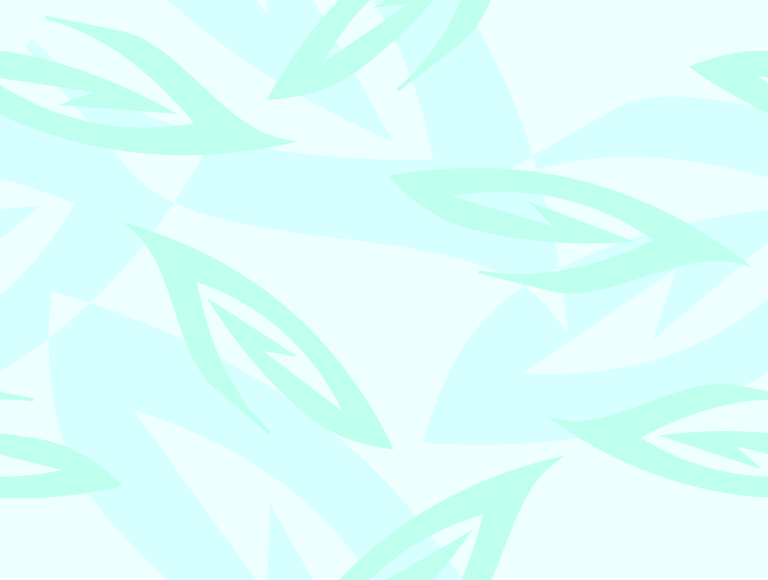
A Shadertoy shader for this background:

```glsl
// Pale mint spiral leaves drifting over larger icy-blue ones on a near-white ground.
// One leaf outline, bounded by parabolas, is scattered on a wrapping lattice;
// the large leaves cancel where they overlap, as in an even-odd fill.

mat2 rotation(float angle) {
    float c = cos(angle), s = sin(angle);
    return mat2(c, -s, s, c);
}

float square(float v) { return v * v; }

// Signed leaf field, positive inside; the tips lie at x = -1 and x = 1.
float leafField(vec2 q) {
    float x = q.x, y = q.y;

    // Upper blade, hollowed from below
    float crown = 0.22 * (1.0 - x * x);
    float hollow = 0.115 - 0.36 * square(x + 0.05);
    float leftCut = -0.165 + 0.66 * square(min(x + 0.5, 0.0));
    float belly = -0.39 * (1.0 - smoothstep(0.0, 0.95, x));
    float blade = min(crown - y, y - max(max(hollow, leftCut), belly));

    // Free arm sweeping back from the right tip
    float armTop = -0.39 + 0.43 * square(max(x + 0.47, 0.0));
    float arm = min(min(y - belly, armTop - y), min(crown - y, x + 0.4));

    // Inner curl, ending in a backward barb
    float curlBase = -0.165 + (x < -0.5 ? 0.66 : 0.19) * square(x + 0.5);
    float curlTop = -0.03 - 0.05 * (x + 0.65);
    float barb = min(0.04 - 0.125 * (x + 0.21) - y, y - 0.04 + 0.6 * (x + 0.21));
    float curl = min(y - curlBase, max(curlTop - y, barb));

    return max(max(blade, arm), curl) + 0.008;
}

// Antialiased coverage of a leaf; a negative fatness mirrors it.
float leaf(vec2 offset, float angle, float size, float fatness) {
    vec2 q = rotation(angle) * offset / size;
    q.y /= fatness;
    return clamp(0.5 + leafField(q) * size * iResolution.y, 0.0, 1.0);
}

void mainImage(out vec4 fragColor, in vec2 fragCoord) {
    vec2 tile = vec2(1.329, 1.0);
    vec2 p = fragCoord / iResolution.y / tile;

    // Large background leaves, including those reaching in from nearby tiles
    float ice = 0.0;
    for (int i = 0; i < 2; i++) {
        float n = float(i);
        vec2 nearest = fract(p - vec2(0.4, -0.03) - n * vec2(0.52, 0.55) + 0.5) - 0.5;
        for (int j = 0; j < 9; j++) {
            vec2 offset = (nearest + vec2(j % 3 - 1, j / 3 - 1)) * tile;
            float cover = leaf(offset, mix(-0.87, 0.52, n), mix(0.68, 0.56, n), mix(1.5, -1.5, n));
            ice += cover - 2.0 * ice * cover;
        }
    }

    // Small foreground leaves
    float angles[5] = float[5](-0.2, 2.44, 0.65, -0.24, 2.95);
    float mint = 0.0;
    for (int i = 0; i < 5; i++) {
        vec2 center = vec2(0.137, 0.82) + float(i) * vec2(0.2, -0.4);
        vec2 offset = (fract(p - center + 0.5) - 0.5) * tile;
        float size = 0.31 + 0.015 * cos(float(i) * 2.5);
        mint = max(mint, leaf(offset, angles[i], size, i < 2 ? -1.0 : 1.0));
    }

    vec3 color = mix(vec3(0.93, 1.0, 1.0), vec3(0.84, 1.0, 1.0), ice);
    color = mix(color, vec3(0.75, 1.0, 0.93), mint);
    fragColor = vec4(color, 1.0);
}
```
